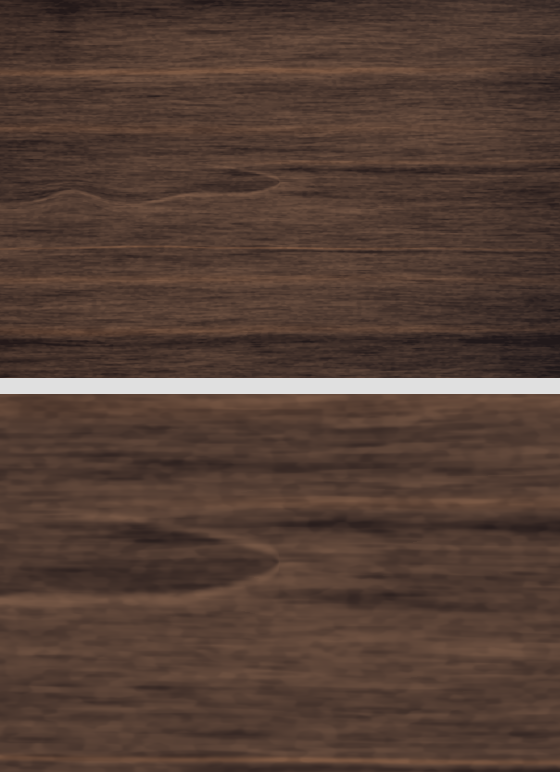
Top: the whole. Bottom: its middle third, enlarged.
Give the GLSL for this texture, as a WebGL 2 fragment shader.

```glsl
#version 300 es
precision highp float;

#define DARK_WOOD vec3(0.190, 0.140, 0.129)
#define PALE_WOOD vec3(0.410, 0.304, 0.245)
#define WARM_TINT vec3(0.055, 0.008, -0.026)
#define BASE_TONE 0.63
#define BAND_CONTRAST 1.0
#define THREAD_CONTRAST 0.85
#define PORE_DEPTH 0.22
#define VIGNETTE 0.72
#define TIP_X 0.74
#define TIP_Y 0.522

uniform vec2 u_resolution;
out vec4 fragColor;

// Broad streaks: height, half width, strength, lean to the left (-) or right (+)
const int STREAK_COUNT = 11;
const vec4 STREAKS[STREAK_COUNT] = vec4[](
    vec4(0.812, 0.009, 0.46, -0.4), vec4(0.765, 0.026, -0.30, 0.0),
    vec4(0.660, 0.013, 0.24, -0.6), vec4(0.605, 0.014, -0.32, -1.0),
    vec4(0.572, 0.007, 0.22, 2.5), vec4(0.552, 0.011, -0.42, 2.5),
    vec4(0.342, 0.003, 0.46, -0.3), vec4(0.334, 0.004, -0.30, 0.4),
    vec4(0.260, 0.010, 0.28, -0.3), vec4(0.125, 0.012, 0.38, -0.4),
    vec4(0.098, 0.015, -0.38, 0.0));

float bell(float x) { return exp(-x * x); }

vec3 hash3(vec2 cell) {
    vec3 q = fract(cell.xyx * vec3(0.1031, 0.1030, 0.0973));
    q += dot(q, q.yxz + 33.33);
    return fract((q.xxy + q.yzz) * q.zyx);
}

// Cellular noise: blended value around zero, nearest distance, nearest cell's value
vec3 cellular(vec2 p) {
    vec2 base = floor(p);
    float sum = 0.0, weights = 0.0, nearest = 4.0, owner = 0.0;
    for (int j = -1; j <= 1; j++) {
        for (int i = -1; i <= 1; i++) {
            vec2 cell = base + vec2(i, j);
            vec3 h = hash3(cell + 200.0);
            vec2 d = cell + 0.15 + 0.7 * h.xy - p;
            float d2 = dot(d, d);
            float w = exp(-5.0 * d2);
            sum += w * (h.z - 0.5);
            weights += w;
            if (d2 < nearest) { nearest = d2; owner = h.z; }
        }
    }
    return vec3(sum / weights, sqrt(nearest), owner);
}

// Slow waver of the fibres, from layered sines
float waver(vec2 p) {
    return 0.0036 * sin(3.1 * p.x + 9.0 * p.y)
         + 0.0016 * sin(7.3 * p.x - 17.0 * p.y + 1.7)
         + 0.0008 * sin(17.0 * p.x + 31.0 * p.y);
}

float bands(vec2 p) {
    return 0.34 * cellular(p * vec2(1.1, 5.0) + 9.0).x
         + 0.40 * cellular(p * vec2(0.9, 13.0)).x
         + 0.30 * cellular(p * vec2(1.6, 34.0) + 17.0).x;
}

// Long threads and a fine short mottle
float threads(vec2 p) {
    return 0.20 * cellular(p * vec2(4.0, 80.0) + 34.0).x
         + 0.32 * cellular(p * vec2(8.0, 140.0) + 51.0).x
         + 0.44 * cellular(p * vec2(18.0, 220.0) + 68.0).x
         + 0.34 * cellular(p * vec2(90.0, 200.0)).x;
}

// Scattered dark dashes, sparse by cell
float dashes(vec2 p, float radius, float sparsity) {
    vec3 c = cellular(p);
    return (1.0 - smoothstep(0.05, radius, c.y)) * smoothstep(sparsity, 1.0, c.z);
}

float streaks(vec2 p) {
    float sum = 0.0;
    for (int i = 0; i < STREAK_COUNT; i++) {
        vec4 s = STREAKS[i];
        float reach = clamp(1.0 + 2.0 * s.w * (p.x - 0.74), 0.0, 1.0);
        float patchy = 0.95 + 0.8 * cellular(vec2(p.x * 3.0, float(i) * 5.0)).x;
        sum += s.z * reach * patchy * bell((p.y - s.x) / s.y);
    }
    return sum;
}

// Distance to the tongue-shaped figure, negative inside
float tongue(vec2 p, float hump) {
    float back = max(TIP_X - p.x, 0.0);
    float low = 0.460 + hump + 0.028 * smoothstep(0.36, 0.54, p.x);
    low = mix(TIP_Y, low, sqrt(min(back / 0.09, 1.0)));
    float high = TIP_Y + 0.040 * pow(min(back / 0.2, 1.0), 0.5);
    float dy = max(low - p.y, p.y - high);
    float ahead = 0.3 * (p.x - TIP_X);
    return ahead > 0.0 ? length(vec2(ahead, max(dy, 0.0))) : dy;
}

void main() {
    vec2 uv = gl_FragCoord.xy / u_resolution;
    vec2 p = gl_FragCoord.xy / u_resolution.y;

    // Grain bends a little over the hump in the figure
    float hump = 0.034 * bell((p.x - 0.19) / 0.08);
    vec2 g = p + vec2(0.0, waver(p));
    g.y -= 0.5 * hump * bell((p.y - 0.48) / 0.05);

    float broad = streaks(g);
    float grain = BAND_CONTRAST * bands(g) + THREAD_CONTRAST * threads(g);
    float pores = dashes(g * vec2(14.0, 140.0) + 61.0, 0.42, 0.45)
                + dashes(g * vec2(4.0, 62.0) + 83.0, 0.30, 0.50);

    // Pale rim, dark heart and faint patches around the tip
    float d = tongue(p + vec2(0.0, 0.6 * waver(p * 2.0)), hump);
    float upper = smoothstep(0.505, 0.53, p.y);
    float rimFade = mix(1.0, smoothstep(0.50, 0.62, p.x), upper);
    float rim = 0.32 * bell((d - 0.002) / 0.0045) + 0.12 * bell((d - 0.013) / 0.013);
    float heart = -0.28 * smoothstep(0.0, 0.006, -d) * bell((d + 0.010) / 0.024);
    float arcs = 0.14 * cos(200.0 * d - 4.0) * bell(d / 0.05) * bell((p.x - 0.81) / 0.07);
    float figure = rimFade * (rim + heart) + arcs;

    // Cross smudge and darkened edges
    float smudge = 0.24 * bell((p.x - 0.17) / 0.035) * smoothstep(0.74, 0.95, p.y);
    vec2 c = uv - 0.5;
    float edge = VIGNETTE * dot(c, c) + 0.12 * smoothstep(0.80, 1.0, uv.x);

    float tone = BASE_TONE + grain + broad + figure;
    tone -= PORE_DEPTH * pores + smudge + edge;
    vec3 color = mix(DARK_WOOD, PALE_WOOD, clamp(tone, -0.25, 1.25));
    float warmth = max(broad, 0.0) + 0.5 * (0.4 - uv.x) * abs(c.y);
    color += WARM_TINT * warmth;
    fragColor = vec4(clamp(color, 0.0, 1.0), 1.0);
}
```
